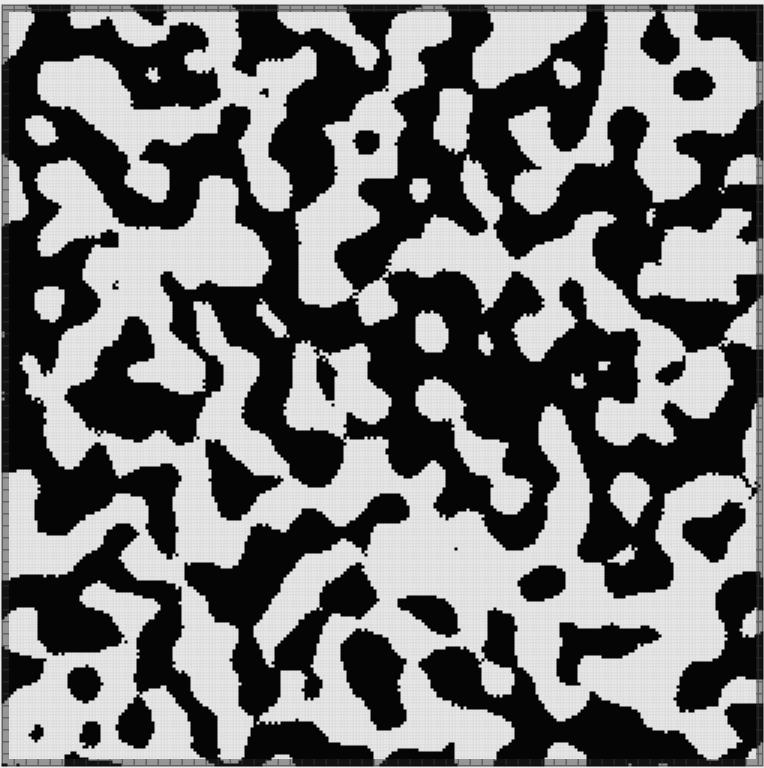
Reproduce this texture procedurally as a WebGL 2 fragment shader.

```glsl
#version 300 es
precision highp float;

uniform vec2 u_resolution;
out vec4 fragColor;

// Integer hash: three random values in 0..1 per lattice point
vec3 hash3(ivec2 cell, uint seed) {
    uvec3 v = uvec3(uint(cell.x + 4096), uint(cell.y + 4096), seed);
    v = v * 1664525u + 1013904223u;
    v.x += v.y * v.z; v.y += v.z * v.x; v.z += v.x * v.y;
    v ^= v >> 16u;
    v.x += v.y * v.z; v.y += v.z * v.x; v.z += v.x * v.y;
    return vec3(v >> 8u) / 16777216.0;
}

// Scattered signed bumps, each with a wider opposite halo that evens out the blob size
float blobField(vec2 p) {
    vec2 g = p / 13.0;
    ivec2 base = ivec2(floor(g));
    float sum = 0.0;
    for (int y = -3; y <= 3; y++) {
        for (int x = -3; x <= 3; x++) {
            ivec2 cell = base + ivec2(x, y);
            vec3 rnd = hash3(cell, 17u);
            vec2 d = (vec2(cell) + rnd.xy - g) * 13.0;
            float r2 = dot(d, d);
            float bump = exp(-r2 / 150.0) - 0.15 * exp(-r2 / 580.0);
            sum += (rnd.z * 2.0 - 1.0) * bump;
        }
    }
    return sum;
}

// Line one unit wide, repeated along both axes
float gridLine(vec2 p, float period) {
    vec2 m = mod(p, period);
    return 1.0 - step(1.0, min(m.x, m.y));
}

float boardShade(vec2 p) {
    const float boardSize = 508.0;
    vec2 q = p - 1.0;
    float edge = min(min(q.x, q.y), min(boardSize - q.x, boardSize - q.y));
    if (edge < 0.0) return 0.92;

    // Square cells, slightly roughened along the blob outlines
    vec2 cell = floor(q / 2.0);
    float field = blobField(cell * 2.0 + 1.0);
    field += (hash3(ivec2(cell), 5u).x - 0.5) * 0.09;
    float light = step(0.0, field);

    float fine = gridLine(q, 2.0);
    float coarse = gridLine(q, 8.0);
    float shade = mix(0.02, mix(0.92, 0.865 + 0.02 * coarse, fine), light);

    // Dimmed frame with a dark outline and regular ticks
    if (edge < 5.0) shade = mix(0.07 + 0.08 * coarse, 0.59 - 0.2 * coarse, light);
    if (edge < 1.0) shade = mix(0.05, 0.38, light);
    return shade;
}

void main() {
    // Four samples per pixel smooth the edges
    float shade = 0.0;
    for (int i = 0; i < 4; i++) {
        vec2 offset = vec2(i & 1, i >> 1) * 0.5 - 0.25;
        shade += boardShade((gl_FragCoord.xy + offset) * 512.0 / u_resolution.y);
    }
    fragColor = vec4(vec3(shade * 0.25), 1.0);
}
```
